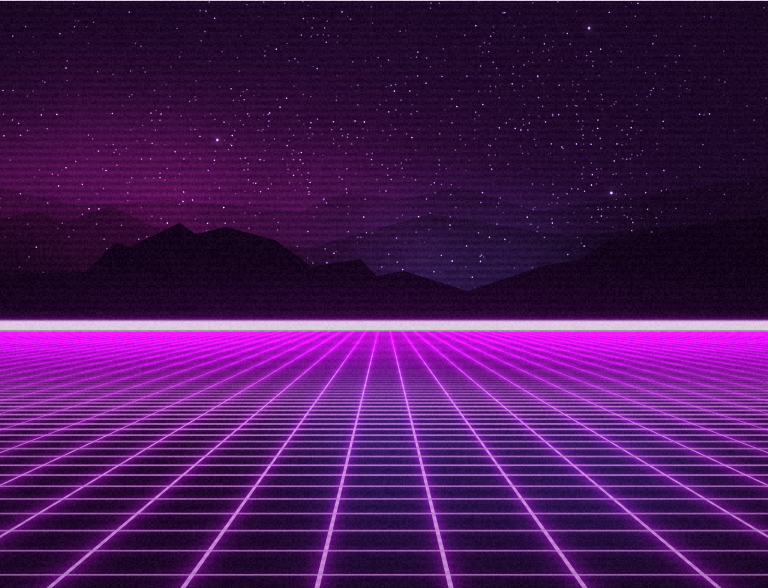
Write a WebGL 2 fragment shader that draws this background.

```glsl
#version 300 es
precision highp float;
// Neon perspective grid beneath a starry violet sky with layered mountains.

uniform vec2 u_resolution;
out vec4 outColor;

// Layout, in fractions of the canvas height
const float HORIZON = 0.437;
const float BAND_TOP = 0.455;
const float VANISHING_Y = 0.48;
const float COLUMN_SLOPE = 0.475;
const float ROW_STEP = 0.2145;
const float ROW_PHASE = 0.19;
const float SCANLINES = 80.0;
const float GRAIN_CELLS = 392.0;

// Colours
const vec3 NIGHT = vec3(0.135, 0.037, 0.185);
const vec3 ROSE_HAZE = vec3(0.20, 0.025, 0.15);
const vec3 BLUE_HAZE = vec3(0.13, 0.11, 0.27);
const vec3 ROCK = vec3(0.085, 0.015, 0.115);
const vec3 FLOOR = vec3(0.115, 0.025, 0.16);
const vec3 FLOOR_BLUE = vec3(0.04, 0.06, 0.16);
const vec3 NEON = vec3(0.76, 0.06, 0.85);
const vec3 LINE = vec3(0.82, 0.57, 0.89);
const vec3 BAND = vec3(0.86, 0.79, 0.88);
const vec3 STAR = vec3(0.85, 0.70, 0.95);

// Mountain outlines, in fractions of the canvas
const vec2 FRONT_LEFT[9] = vec2[9](vec2(0, .534), vec2(.111, .537), vec2(.151, .588),
  vec2(.169, .580), vec2(.234, .621), vec2(.255, .602), vec2(.294, .614), vec2(.358, .592), vec2(.406, .546));
const vec2 FRONT_RIGHT[9] = vec2[9](vec2(.406, .546), vec2(.469, .560), vec2(.490, .531),
  vec2(.526, .539), vec2(.609, .505), vec2(.710, .549), vec2(.755, .558), vec2(.794, .592), vec2(1, .632));
const vec2 MIDDLE[9] = vec2[9](vec2(0, .630), vec2(.047, .640), vec2(.085, .622),
  vec2(.143, .650), vec2(.205, .612), vec2(.40, .578), vec2(.56, .636), vec2(.74, .598), vec2(1, .632));
const vec2 BACK[9] = vec2[9](vec2(0, .682), vec2(.10, .650), vec2(.22, .660),
  vec2(.39, .640), vec2(.45, .673), vec2(.52, .660), vec2(.60, .682), vec2(.70, .640), vec2(1, .700));
const vec2 BRIGHT_STARS[3] = vec2[3](vec2(.767, .952), vec2(.283, .762), vec2(.796, .672));

float hash(vec2 p) {
  vec3 q = fract(p.xyx * 0.1031);
  q += dot(q, q.yzx + 33.33);
  return fract((q.x + q.y) * q.z);
}

float noise(vec2 p) {
  vec2 i = floor(p), f = fract(p);
  f = f * f * (3.0 - 2.0 * f);
  return mix(mix(hash(i), hash(i + vec2(1, 0)), f.x),
             mix(hash(i + vec2(0, 1)), hash(i + vec2(1, 1)), f.x), f.y);
}

float glow(vec2 p, vec2 center, vec2 radius) {
  vec2 d = (p - center) / radius;
  return exp(-dot(d, d));
}

float ridgeHeight(float x, vec2 points[9]) {
  float h = 0.0;
  for (int i = 0; i < 8; i++) {
    vec2 a = points[i], b = points[i + 1];
    if (x >= a.x && x <= b.x) h = mix(a.y, b.y, (x - a.x) / (b.x - a.x));
  }
  return h;
}

float below(float y, float edge, float pixel) {
  return clamp((edge - y) / pixel + 0.5, 0.0, 1.0);
}

// Smooth line that fades once it is thinner than a pixel
float stroke(float d, float halfWidth, float pixel) {
  return clamp((halfWidth - d) / pixel + 0.5, 0.0, 1.0) * min(1.0, 2.0 * halfWidth / pixel);
}

float stars(vec2 p, float cells, float density) {
  vec2 id = floor(p * cells);
  vec2 center = 0.25 + 0.5 * vec2(hash(id + 7.1), hash(id + 19.7));
  float d = length(fract(p * cells) - center) / cells;
  float seed = hash(id + cells);
  return step(seed, density) * (0.25 + 0.75 * hash(id + 41.0)) * smoothstep(0.0023, 0.0003, d);
}

vec3 sky(vec2 uv, vec2 p, float pixel) {
  float cloud = 0.65 + 0.45 * noise(p * 6.0) + 0.25 * noise(p * 14.0);
  float rose = glow(uv, vec2(.30, .65), vec2(.28, .17)) + 0.7 * glow(uv, vec2(.03, .70), vec2(.18, .15));
  vec3 c = NIGHT + cloud * (ROSE_HAZE * rose + BLUE_HAZE * glow(uv, vec2(.60, .53), vec2(.17, .12)));
  c *= 1.0 - 0.18 * below(uv.y, ridgeHeight(uv.x, BACK), pixel);
  c *= 1.0 - 0.24 * below(uv.y, ridgeHeight(uv.x, MIDDLE), pixel);

  // Scattered and bright stars
  float cluster = glow(uv, vec2(.40, .76), vec2(.28, .14)) + glow(uv, vec2(.78, .77), vec2(.12, .16));
  c += STAR * (stars(p + 2.0, 75.0, 0.05 + 0.13 * cluster) + 0.6 * stars(p + 5.0, 120.0, 0.03 + 0.1 * cluster));
  for (int i = 0; i < 3; i++) {
    float d = length((uv - BRIGHT_STARS[i]) * vec2(u_resolution.x / u_resolution.y, 1.0));
    c += STAR * (smoothstep(0.0035, 0.0008, d) + 0.25 * exp(-d / 0.004));
  }
  float front = max(ridgeHeight(uv.x, FRONT_LEFT), ridgeHeight(uv.x, FRONT_RIGHT));
  vec3 rock = ROCK + vec3(.06, .01, .07) * glow(uv, vec2(.45, .48), vec2(.5, .045));
  return mix(c, rock, below(uv.y, front, pixel));
}

vec3 gridFloor(vec2 uv, vec2 p, float pixel) {
  float depth = max(VANISHING_Y - uv.y, 0.01), away = max(HORIZON - uv.y, 0.0);
  float blue = glow(uv, vec2(.78, .22), vec2(.20, .16)) + glow(uv, vec2(.49, .28), vec2(.13, .20));
  vec3 c = mix(FLOOR + FLOOR_BLUE * blue, NEON, exp(-pow(away / 0.075, 1.5)));

  float column = p.x / (depth * COLUMN_SLOPE);
  float slant = inversesqrt(1.0 + pow(column * COLUMN_SLOPE, 2.0));
  float columnDist = abs(fract(column) - 0.5) * depth * COLUMN_SLOPE * slant;
  float rowGap = depth * depth * ROW_STEP;
  float row = 1.0 / (depth * ROW_STEP) - ROW_PHASE;
  float rowDist = abs(fract(row + 0.5) - 0.5) * rowGap;
  float rowFade = smoothstep(1.0, 4.0, rowGap / pixel);

  c += NEON * (0.48 * exp(-columnDist / (0.035 * depth)) + 0.16 * rowFade * exp(-rowDist / 0.004));
  c = mix(c, LINE, 0.72 * rowFade * stroke(rowDist, 0.0014, pixel));
  float columnFade = smoothstep(0.0, 0.06, away) * 0.6 + 0.35;
  return mix(c, LINE, columnFade * stroke(columnDist, 0.009 * depth * slant, pixel));
}

void main() {
  vec2 uv = gl_FragCoord.xy / u_resolution;
  float pixel = 1.0 / u_resolution.y;
  vec2 p = vec2((uv.x - 0.5) * u_resolution.x * pixel, uv.y);
  vec3 c = uv.y > HORIZON ? sky(uv, p, pixel) : gridFloor(uv, p, pixel);

  // Screen texture and vignette
  float scan = 0.5 + 0.5 * cos(6.2832 * SCANLINES * uv.y);
  c *= 1.0 - (uv.y > HORIZON ? 0.24 : 0.10) * scan;
  c *= 1.08 - 0.40 * dot(uv - 0.5, uv - 0.5);

  // Luminous horizon band and top border
  c += NEON * 0.45 * exp(-abs(uv.y - BAND_TOP) / 0.006) * step(HORIZON, uv.y);
  float band = smoothstep(HORIZON - 0.003, HORIZON + 0.003, uv.y) * smoothstep(BAND_TOP + 0.003, BAND_TOP - 0.003, uv.y);
  c = mix(c, BAND, band);
  c = mix(c, BAND, 1.0 - below(uv.y, 0.9983, pixel));
  c += 0.045 * (hash(floor(p * GRAIN_CELLS) + 900.0) - 0.5);
  outColor = vec4(clamp(c, 0.0, 1.0), 1.0);
}
```
